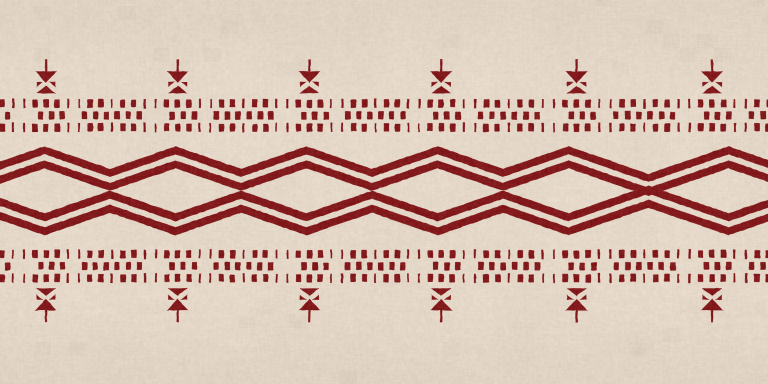
Give the GLSL for this pattern, as a Shadertoy shader.

```glsl
float hash(vec2 p) {
    return fract(sin(dot(p, vec2(127.1, 311.7))) * 43758.5453);
}

float noise(vec2 p) {
    vec2 i = floor(p), f = fract(p);
    f = f * f * (3.0 - 2.0 * f);
    return mix(mix(hash(i), hash(i + vec2(1, 0)), f.x),
               mix(hash(i + vec2(0, 1)), hash(i + vec2(1, 1)), f.x), f.y);
}

// Repeat count along x; the pitch widens past the knee
float repeatPhase(float x, float start, float pitch, float knee, float widePitch) {
    return min((x - start) / pitch, (knee - start) / pitch + (x - knee) / widePitch);
}

float box(vec2 p, vec2 halfSize, float radius) {
    vec2 q = abs(p) - halfSize + radius;
    return length(max(q, 0.0)) + min(max(q.x, q.y), 0.0) - radius;
}

// Two parallel zigzags, mirrored into nested diamonds
float zigzags(float x, float y) {
    float phase = repeatPhase(x, 44.5, 131.0, 568.5, 160.0);
    float fromPeak = abs(fract(phase + 0.5) - 0.5) * (phase > 4.0 ? 160.0 : 131.0);
    float inner = 26.5 - 0.345 * fromPeak;
    float d = min(abs(y - inner), abs(y - inner - 14.0));
    d = min(d, abs(y + inner));
    return (d - 4.0) * 0.945;
}

// Three rows of stitches: ticks and blocks outside, offset blocks between
float stitches(float phase, float y, float side) {
    float row = floor((y - 57.3) / 12.0);
    if (row < 0.0 || row > 2.0) return 10.0;
    bool middle = row == 1.0;
    float u = phase * 12.0 + (middle ? 0.0 : 0.5);
    float cell = floor(u);
    float slot = mod(cell, 12.0);
    float fromValley = abs(slot - 6.0);
    if (middle && (slot == 2.0 || slot == 9.0 || slot == 10.0)) return 10.0;

    bool tick = !middle && (fromValley == 0.0 || fromValley == 3.0 || fromValley == 4.0);
    vec2 id = vec2(cell, row + 5.0 * side);
    vec2 p = vec2((fract(u) - 0.5) * 11.0, y - 63.3 - 12.0 * row);
    p += 0.8 * (vec2(hash(id), hash(id + 17.0)) - 0.5);
    vec2 halfSize = tick ? vec2(0.95, 4.6) : vec2(2.7, 4.0);
    return box(p, halfSize + 0.4 * (hash(id + 31.0) - 0.5), tick ? 0.6 : 1.0);
}

// Arrow standing on a split square
float arrow(float x, float y) {
    x = abs(x);
    float stem = box(vec2(x, y - 125.0), vec2(1.1, 6.5), 0.4);
    float head = max((x - 0.92 * (y - 108.0)) * 0.74, y - 119.5);
    float square = box(vec2(x, y - 103.2), vec2(9.5, 5.7), 0.3);
    float base = (x - 1.3 * (105.0 - y)) * 0.61;
    float corners = (3.0 + 1.3 * (109.0 - y) - x) * 0.61;
    return min(min(stem, head), max(square, min(base, corners)));
}

void mainImage(out vec4 fragColor, in vec2 fragCoord) {
    // The cloth is 384 threads tall
    float thread = 384.0 / iResolution.y;
    vec2 p = fragCoord * thread;
    float side = step(193.2, p.y);

    // Slight wobble of the woven edges
    vec2 w = p + 0.7 * (vec2(noise(p * 0.3), noise(p * 0.3 + 50.0)) - 0.5);
    float y = abs(w.y - 193.2);
    float phase = repeatPhase(w.x, 46.0, 131.7, 441.1, 135.5);
    float offset = (fract(phase + 0.5) - 0.5) * 132.5;

    float d = min(zigzags(w.x, y), stitches(phase, y, side));
    d = min(d, arrow(offset, y));
    float ink = smoothstep(0.7 * thread, -0.7 * thread, d);

    // Linen: fine weave, soft mottling and faint darned patches
    float weave = noise(p * vec2(0.25, 0.8)) + noise(p * vec2(0.8, 0.25)) - 1.0;
    float mottle = noise(p * 0.025) - 0.5;
    vec2 patchCell = floor(p / vec2(17.0, 14.0));
    float darned = step(0.93, hash(patchCell)) * smoothstep(90.0, 140.0, y);
    vec3 linen = vec3(0.895, 0.845, 0.783) + 0.025 * weave + 0.012 * mottle;
    linen -= 0.015 * darned + 0.018 * smoothstep(100.0, 190.0, y);

    vec3 red = vec3(0.51, 0.10, 0.11) + 0.04 * weave;
    fragColor = vec4(mix(linen, red, ink), 1.0);
}
```
